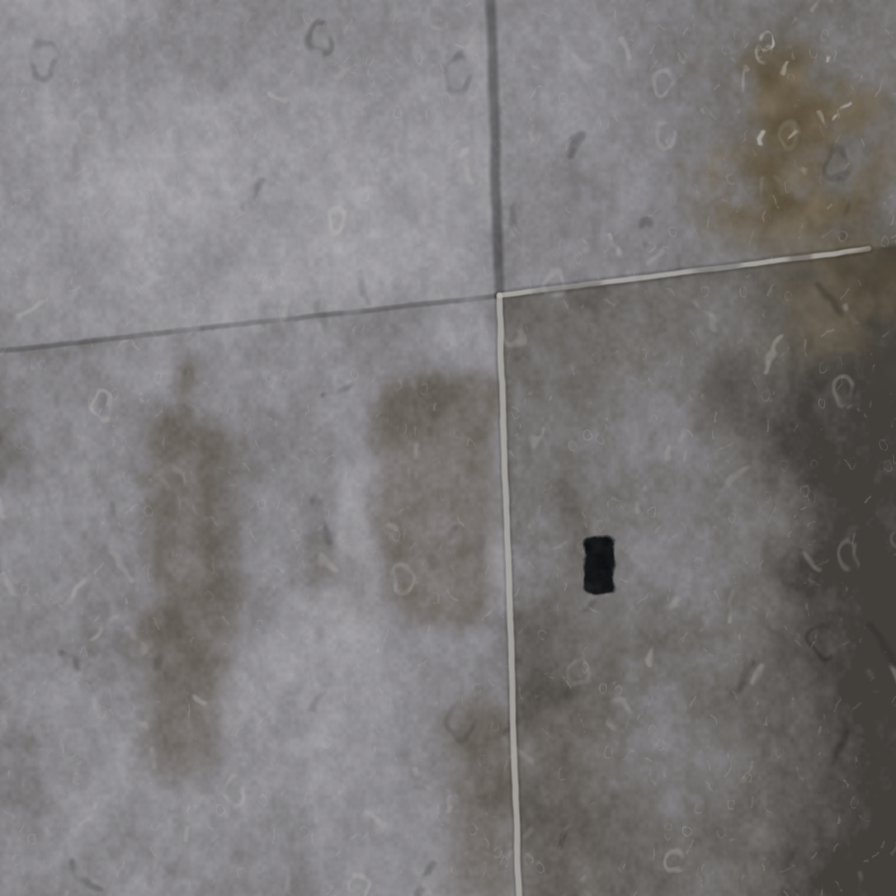
This texture is drawn by a Shadertoy shader. Its source:

```glsl
// Worn concrete floor: four slabs split by thin joints, with damp brown stains,
// pale scuffs and one black chip. Layered value noise shades the slabs; warped
// distance functions place the stains, joints and scratches.

const vec3 WARM_DARK = vec3(0.012, 0.0, -0.014);
const vec3 COOL_LIGHT = vec3(0.002, -0.003, 0.012);
const vec3 RUST = vec3(0.40, 0.35, 0.26);
const vec3 CHALK = vec3(0.74, 0.73, 0.71);
const vec3 SOOT = vec3(0.075, 0.08, 0.09);

float hash(vec2 p) {
    return fract(sin(dot(p, vec2(127.1, 311.7))) * 43758.5453);
}

float noise(vec2 p) {
    vec2 i = floor(p), f = fract(p);
    f = f * f * (3.0 - 2.0 * f);
    return mix(mix(hash(i), hash(i + vec2(1, 0)), f.x),
               mix(hash(i + vec2(0, 1)), hash(i + vec2(1, 1)), f.x), f.y);
}

// Fractal noise centred on zero
float fbm(vec2 p) {
    float sum = 0.0, amp = 0.5;
    for (int i = 0; i < 5; i++) {
        sum += amp * (noise(p) - 0.5);
        p = mat2(0.8, 0.6, -0.6, 0.8) * p * 2.03 + 17.3;
        amp *= 0.5;
    }
    return sum;
}

float segment(vec2 p, vec2 a, vec2 b) {
    vec2 d = b - a;
    return length(p - a - d * clamp(dot(p - a, d) / dot(d, d), 0.0, 1.0));
}

float box(vec2 p, vec2 halfSize, float corner) {
    vec2 q = abs(p) - halfSize + corner;
    return length(max(q, 0.0)) + min(max(q.x, q.y), 0.0) - corner;
}

float line(float dist, float width, float blur) {
    return 1.0 - smoothstep(width, width + blur, dist);
}

float stain(vec2 p, vec2 center, vec2 halfSize, float blur) {
    return 1.0 - smoothstep(-blur, blur, box(p - center, halfSize, halfSize.x * 0.6));
}

// One random short stroke or small loop per cell
float scuffs(vec2 uv, float cells, float chance, float seed) {
    vec2 p = uv * cells, home = floor(p);
    float mark = 0.0;
    for (int y = -1; y <= 1; y++)
    for (int x = -1; x <= 1; x++) {
        vec2 id = home + vec2(x, y);
        float pick = hash(id + seed);
        if (pick > chance) continue;
        vec2 q = p - id - vec2(hash(id + seed + 3.1), hash(id + seed + 7.7));
        q += 0.15 * vec2(noise(p * 4.0 + seed), noise(p * 4.0 + seed + 9.0));
        float angle = 1.57 + 2.2 * (hash(id + seed + 5.3) - 0.5);
        vec2 along = vec2(cos(angle), sin(angle)) * (0.12 + 0.25 * hash(id + seed + 1.9));
        float stroke = segment(q, -along, along);
        float loop = abs(length(q * vec2(1.4, 1.0)) - 0.24);
        float dist = hash(id + seed + 8.2) < 0.25 ? loop : stroke;
        float wear = smoothstep(0.2, 0.65, noise(p * 5.0 + seed));
        mark = max(mark, line(dist, 0.01, 0.085) * wear * (0.4 + 0.6 * hash(id + seed + 2.4)));
    }
    return mark;
}

void mainImage(out vec4 fragColor, in vec2 fragCoord) {
    vec2 uv = fragCoord / iResolution.xy;
    vec2 rough = uv + 0.05 * vec2(fbm(uv * 14.0), fbm(uv * 14.0 + 40.0));

    // Joints: one crossing, each arm slightly tilted
    vec2 cross0 = vec2(0.557, 0.670);
    vec2 wobble = uv + 0.003 * vec2(fbm(uv * 25.0), fbm(uv * 25.0 + 8.0));
    float up = segment(wobble, cross0, vec2(0.547, 1.02));
    float down = segment(wobble, cross0, vec2(0.580, -0.02));
    float left = segment(wobble, cross0, vec2(-0.02, 0.606));
    float right = segment(wobble, cross0, vec2(0.97, 0.722));
    float jointY = cross0.y + (uv.x - cross0.x) * (uv.x < cross0.x ? 0.111 : 0.126);
    float lower = 1.0 - smoothstep(-0.004, 0.004, uv.y - jointY);
    float jointX = cross0.x + (cross0.y - uv.y) * 0.033;
    float rightSlab = smoothstep(-0.004, 0.004, uv.x - jointX);

    // Slab brightness, falling off toward the right edge
    float tone = 0.572 - 0.022 * lower - rightSlab * mix(0.03, 0.095, lower);
    tone -= smoothstep(0.68, 1.02, rough.x) * mix(0.12, 0.13, lower);
    tone += 0.16 * fbm(uv * 5.0) + 0.13 * fbm(uv * vec2(20.0, 14.0) + 5.0);
    tone += 0.09 * fbm(uv * vec2(95.0, 65.0)) + 0.035 * (noise(uv * 190.0) - 0.5);

    // Damp patches
    float damp = stain(rough, vec2(0.490, 0.445), vec2(0.068, 0.140), 0.018);
    damp = max(damp, 0.8 * stain(rough, vec2(0.207, 0.335), vec2(0.042, 0.205), 0.022));
    damp = max(damp, 0.7 * stain(rough, vec2(0.215, 0.555), vec2(0.012, 0.045), 0.015));
    damp = max(damp, 0.7 * stain(rough, vec2(0.530, 0.100), vec2(0.042, 0.120), 0.025));
    damp = max(damp, 0.6 * stain(rough, vec2(0.620, 0.080), vec2(0.038, 0.150), 0.035));
    damp = max(damp, 0.5 * stain(rough, vec2(0.380, 0.355), vec2(0.030, 0.030), 0.025));
    damp = max(damp, 0.5 * stain(rough, vec2(0.700, 0.600), vec2(0.035, 0.025), 0.025));
    float blotch = smoothstep(0.02, 0.16, fbm(uv * vec2(9.0, 7.0) + 31.0));
    tone -= damp * mix(0.125, 0.065, rightSlab) + 0.05 * blotch * lower;
    tone -= 0.07 * stain(rough, vec2(0.97, 0.30), vec2(0.07, 0.30), 0.06);
    tone = max(tone, 0.25);
    vec3 color = tone + mix(WARM_DARK, COOL_LIGHT, smoothstep(0.38, 0.54, tone));
    color += damp * vec3(0.010, 0.0, -0.012);

    // Rusty spill in the upper right corner
    float rust = stain(rough, vec2(0.885, 0.840), vec2(0.105, 0.115), 0.045);
    rust = max(rust, 0.6 * stain(rough, vec2(0.95, 0.67), vec2(0.08, 0.08), 0.05));
    rust *= smoothstep(-0.20, 0.14, fbm(uv * 16.0 + 12.0));
    color = mix(color, RUST + 0.25 * fbm(uv * 35.0), 0.8 * rust);

    // Faint scuffs everywhere, strong chalky scrapes on the spill
    color = mix(color, CHALK, 0.36 * scuffs(uv, 17.0, 0.30, 2.0));
    color = mix(color, CHALK, 0.20 * scuffs(uv, 42.0, 0.45, 11.0));
    color *= 1.0 - 0.20 * scuffs(uv, 13.0, 0.16, 23.0);
    float scraped = stain(rough, vec2(0.885, 0.900), vec2(0.065, 0.085), 0.03);
    color = mix(color, CHALK, 0.8 * scraped * scuffs(uv, 24.0, 0.75, 37.0));

    // Joint grooves and pale filler
    float worn = 0.55 + 0.45 * smoothstep(0.25, 0.6, noise(uv * 38.0));
    color *= 1.0 - 0.30 * line(up, 0.002, 0.007) - 0.22 * worn * line(left, 0.0008, 0.004);
    color *= 1.0 - 0.18 * line(min(down, right), 0.003, 0.005);
    color = mix(color, CHALK * 0.93, 0.85 * line(down, 0.0018, 0.0032));
    color = mix(color, CHALK, 0.75 * worn * line(right, 0.0012, 0.0032));

    // Black chip
    vec2 chipPos = uv - vec2(0.670, 0.369) + 0.012 * vec2(fbm(uv * 45.0), fbm(uv * 45.0 + 6.0));
    float chip = 1.0 - smoothstep(-0.002, 0.003, box(chipPos, vec2(0.017, 0.031), 0.009));
    color = mix(color, SOOT + 0.12 * fbm(uv * 90.0), chip);

    fragColor = vec4(clamp(color, 0.0, 1.0), 1.0);
}
```
